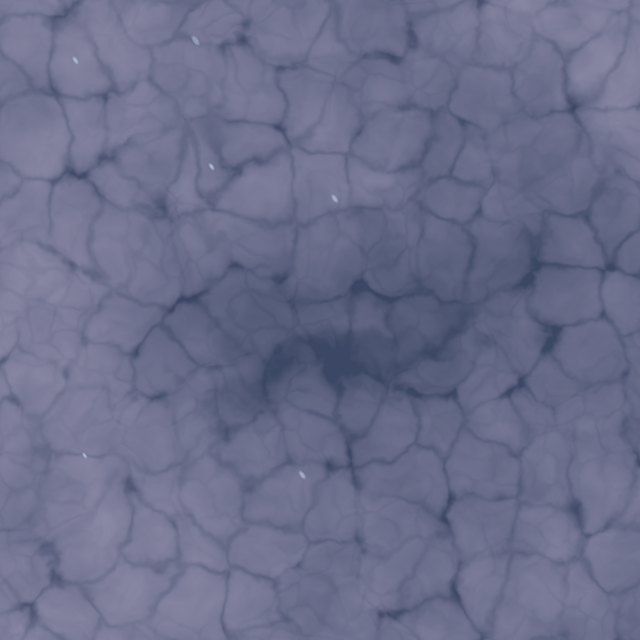
Give the GLSL for this texture, as a WebGL 1 fragment shader.

```glsl
precision highp float;

uniform vec2 u_resolution;

#define SHADOW_COLOR vec3(0.235, 0.28, 0.395)
#define LIGHT_COLOR vec3(0.56, 0.55, 0.665)
#define SPECK_COLOR vec3(0.72, 0.77, 0.87)
#define BASE_TONE 0.70
#define PUFF_SCALE 11.0
#define PUFFLET_SCALE 21.0
#define WARP_AMOUNT 0.035
#define CREASE_DEPTH 0.22
#define BLOT_DEPTH 0.40
#define HOLLOW_DEPTH 0.36
#define SPECK_GRID 5.0

vec2 hash2(vec2 p) {
  vec2 s = vec2(dot(p, vec2(127.1, 311.7)), dot(p, vec2(269.5, 183.3)));
  return fract(sin(s) * 43758.55);
}

vec2 gradientAt(vec2 p) {
  float angle = 6.2832 * hash2(p).x;
  return vec2(cos(angle), sin(angle));
}

float gradientNoise(vec2 p) {
  vec2 i = floor(p), f = fract(p);
  vec2 u = f * f * f * (f * (f * 6.0 - 15.0) + 10.0);
  vec2 e = vec2(1.0, 0.0);
  float a = dot(gradientAt(i), f);
  float b = dot(gradientAt(i + e.xy), f - e.xy);
  float c = dot(gradientAt(i + e.yx), f - e.yx);
  float d = dot(gradientAt(i + e.xx), f - e.xx);
  return mix(mix(a, b, u.x), mix(c, d, u.x), u.y);
}

float fbm(vec2 p) {
  float sum = 0.0, amplitude = 1.0;
  for (int octave = 0; octave < 5; octave++) {
    sum += amplitude * gradientNoise(p);
    p = mat2(1.6, 1.2, -1.2, 1.6) * p + 7.3;
    amplitude *= 0.5;
  }
  return sum;
}

// Distances to the three nearest scattered centres, in rising order
vec3 cellDistances(vec2 p) {
  vec2 i = floor(p), f = fract(p);
  vec3 near = vec3(8.0);
  for (int y = -1; y <= 1; y++) {
    for (int x = -1; x <= 1; x++) {
      vec2 cell = vec2(float(x), float(y));
      float d = length(cell + hash2(i + cell) - f);
      if (d < near.x) near = vec3(d, near.xy);
      else if (d < near.y) near = vec3(near.x, d, near.y);
      else near.z = min(near.z, d);
    }
  }
  return near;
}

float bell(float x) {
  return exp(-x * x);
}

// Large soft shading: dark hollow, torn rift, pale left side and corner
float broadTone(vec2 uv, vec2 warp) {
  vec2 p = uv + 0.06 * warp;
  vec2 c = p - vec2(0.55, 0.49);
  float hollow = bell(length(vec2(c.x / 0.30, (c.y - 0.2 * c.x) / 0.18)));
  float riftLine = 0.245 + 0.36 * p.x + 0.025 * sin(17.0 * p.x);
  float rift = bell((p.y - riftLine) / 0.028) * bell((p.x - 0.51) / 0.25);
  float corner = smoothstep(1.62, 1.85, p.x + p.y);
  return 0.22 * (0.5 - uv.x) + 0.28 * corner
    - HOLLOW_DEPTH * hollow - 0.22 * rift;
}

// Sparse bright flecks, one at most per grid square
float specks(vec2 uv) {
  vec2 id = floor(uv * SPECK_GRID);
  vec2 centre = (id + 0.2 + 0.6 * hash2(id + 31.0)) / SPECK_GRID;
  vec2 pick = hash2(id + 57.0);
  vec2 d = uv - centre;
  d = vec2(d.x + 0.5 * d.y, 0.65 * d.y);
  float radius = mix(0.002, 0.0045, pick.y);
  float soft = 0.0018;
  float dotMask = 1.0 - smoothstep(radius - soft, radius + soft, length(d));
  return dotMask * step(pick.x, 0.24) * mix(0.95, 0.5, pick.y);
}

void main() {
  vec2 uv = gl_FragCoord.xy / u_resolution;
  vec2 warp = vec2(fbm(uv * 8.0), fbm(uv * 8.0 + 19.0));
  vec2 q = uv + WARP_AMOUNT * warp;

  // Puffs of two sizes, parted by creases of uneven strength
  vec3 puff = cellDistances(q * PUFF_SCALE);
  vec3 pufflet = cellDistances(q * PUFFLET_SCALE + 40.0);
  float patches = smoothstep(-0.35, 0.4, fbm(uv * 6.0 + 5.0));
  float crease = bell((puff.y - puff.x) / 0.11) * mix(0.3, 1.0, patches);
  float fineCrease = bell((pufflet.y - pufflet.x) / 0.15)
    * mix(0.65, 0.1, patches);

  // Dark blots gather where three puffs meet
  float blot = bell((puff.z - puff.x) / 0.20)
    * smoothstep(-0.15, 0.4, fbm(uv * 9.0 + 63.0));

  float tone = BASE_TONE + broadTone(uv, warp);
  tone += 0.20 * fbm(uv * 3.0 + 11.0) + 0.15 * fbm(q * 11.0 + 27.0);
  tone += 0.05 * fbm(q * vec2(30.0, 42.0));
  tone -= CREASE_DEPTH * (crease + 0.6 * fineCrease) + BLOT_DEPTH * blot;
  tone -= 0.07 * puff.x;

  vec3 color = mix(SHADOW_COLOR, LIGHT_COLOR, clamp(tone, 0.0, 1.15));
  color = mix(color, SPECK_COLOR, specks(uv));
  gl_FragColor = vec4(color, 1.0);
}
```
